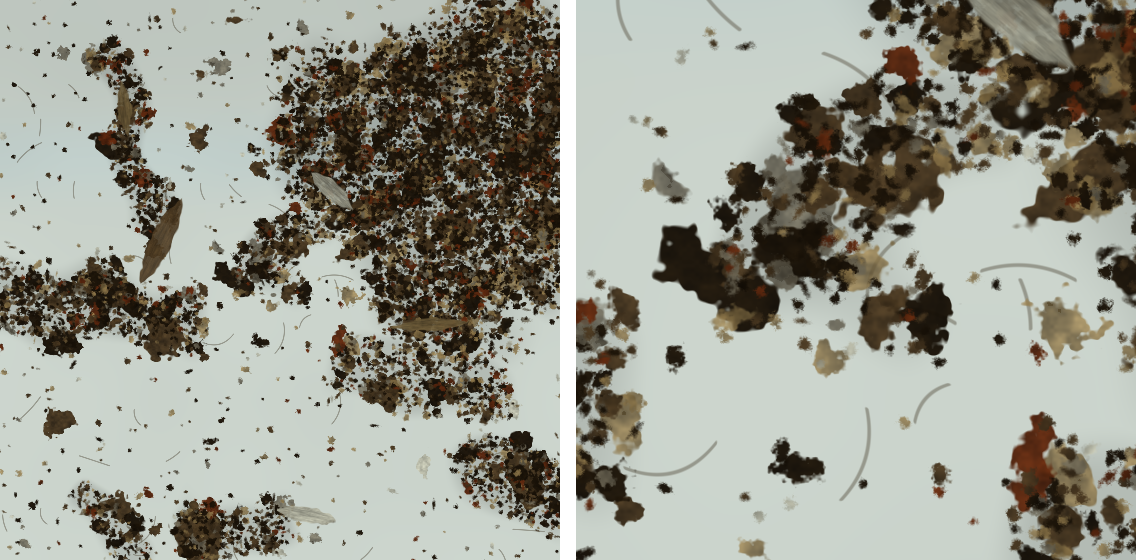
Left: the whole. Right: its middle third, enlarged.
Give the GLSL for this texture, as a WebGL 1 fragment shader.

```glsl
precision highp float;
// Crumbs of dark soil and plant litter strewn in clumps over a pale lit plate.
uniform vec2 u_resolution;

const vec3 PLATE = vec3(0.78, 0.815, 0.785);
const vec3 BLACK = vec3(0.10, 0.07, 0.03);
const vec3 BROWN = vec3(0.25, 0.19, 0.11);
const vec3 RUST = vec3(0.33, 0.14, 0.05);
const vec3 OCHRE = vec3(0.50, 0.42, 0.26);
const vec3 STONE = vec3(0.38, 0.36, 0.30);
const vec3 HUSK = vec3(0.64, 0.64, 0.57);
const float EDGE = 0.0016;

float hash(vec2 p) {
  return fract(sin(dot(p, vec2(127.1, 311.7))) * 43758.5453);
}

vec2 hash2(vec2 p) {
  return vec2(hash(p), hash(p + 37.3));
}

float noise(vec2 p) {
  vec2 i = floor(p), f = fract(p);
  f = f * f * (3.0 - 2.0 * f);
  return mix(mix(hash(i), hash(i + vec2(1.0, 0.0)), f.x),
             mix(hash(i + vec2(0.0, 1.0)), hash(i + 1.0), f.x), f.y);
}

float fbm(vec2 p) {
  return 0.5 * noise(p) + 0.3 * noise(p * 2.1 + 5.2) + 0.2 * noise(p * 4.3 + 9.7);
}

vec2 rotate(vec2 p, float angle) {
  float c = cos(angle), s = sin(angle);
  return vec2(c * p.x + s * p.y, c * p.y - s * p.x);
}

// Soft band of litter around the segment a-b.
float band(vec2 p, vec2 a, vec2 b, float radius) {
  vec2 ab = b - a;
  float t = clamp(dot(p - a, ab) / dot(ab, ab), 0.0, 1.0);
  return 1.0 - smoothstep(0.45, 1.0, length(p - a - ab * t) / radius);
}

// How thickly the litter lies at p, from 0 to 1.
float density(vec2 p) {
  p += 0.07 * (vec2(noise(p * 11.0), noise(p * 11.0 + 40.0)) - 0.5);
  float d = band(p, vec2(0.64, 0.77), vec2(0.95, 0.84), 0.19);
  d = max(d, band(p, vec2(0.76, 0.75), vec2(0.81, 0.52), 0.19));
  d = max(d, band(p, vec2(0.96, 0.72), vec2(0.95, 0.53), 0.10));
  d = max(d, 0.8 * band(p, vec2(0.47, 0.51), vec2(0.56, 0.60), 0.07));
  d = max(d, 0.7 * band(p, vec2(0.64, 0.36), vec2(0.82, 0.32), 0.08));
  d = max(d, 0.8 * band(p, vec2(0.00, 0.49), vec2(0.27, 0.43), 0.08));
  d = max(d, 0.8 * band(p, vec2(0.21, 0.86), vec2(0.26, 0.62), 0.05));
  d = max(d, 0.8 * band(p, vec2(0.35, 0.08), vec2(0.50, 0.06), 0.06));
  d = max(d, 0.7 * band(p, vec2(0.16, 0.10), vec2(0.22, 0.04), 0.04));
  d = max(d, 0.8 * band(p, vec2(0.85, 0.16), vec2(0.99, 0.12), 0.07));
  return d;
}

// Dark crumbs prevail in the clumps, lighter ones lie apart.
vec3 grainTone(float pick, float thick) {
  pick += 0.15 * (1.0 - thick);
  if (pick < 0.48) return BLACK;
  if (pick < 0.73) return BROWN;
  if (pick < 0.79) return RUST;
  if (pick < 0.89) return STONE;
  if (pick < 1.04) return OCHRE;
  return HUSK;
}

// One layer of ragged grains, one per cell at most.
vec3 grainLayer(vec3 base, vec2 p, float cells, float stray, float seed) {
  vec2 q = p * cells, home = floor(q);
  float ragged = fbm(q * 3.2 + seed) - 0.5;
  float grit = fbm(p * 95.0 + seed);
  for (int j = -1; j <= 1; j++) {
    for (int i = -1; i <= 1; i++) {
      vec2 cell = home + vec2(float(i), float(j));
      vec2 key = cell + seed;
      vec2 centre = cell + 0.15 + 0.7 * hash2(key);
      float thick = density(centre / cells);
      if (hash(key + 11.1) > stray + 0.80 * thick) continue;
      vec2 local = rotate(q - centre, 6.2832 * hash(key + 5.7));
      float stretch = 1.0 + 2.2 * pow(hash(key + 8.3), 4.0);
      float width = mix(0.2, 0.42, hash(key + 2.9)) / sqrt(stretch);
      float d = (length(local / vec2(stretch, 1.0)) - width) + ragged * width * 1.9;
      float cover = 1.0 - smoothstep(-EDGE, EDGE, d / cells);
      vec3 tone = grainTone(hash(key + 21.4), thick) * mix(0.55, 1.45, grit);
      base = mix(base, tone, cover * mix(0.97, 0.82, step(0.3, tone.g)));
    }
  }
  return base;
}

// Thin bent hairs, one in some cells.
float fibres(vec2 p, float cells, float chance) {
  vec2 cell = floor(p * cells);
  vec2 local = fract(p * cells) - 0.4 - 0.2 * hash2(cell + 3.1);
  local = rotate(local, 6.2832 * hash(cell + 7.7));
  local.y += (hash(cell + 1.9) - 0.5) * 3.0 * local.x * local.x;
  local.x -= clamp(local.x, -0.25, 0.25);
  float line = 1.0 - smoothstep(0.0004, 0.0018, length(local) / cells);
  return line * step(hash(cell + 15.3), chance);
}

// Tapered sliver with streaks along its length.
vec3 sliver(vec3 base, vec2 p, vec2 centre, float angle, vec2 size, vec3 tone) {
  vec2 local = rotate(p - centre, angle);
  float taper = size.y * (1.0 - pow(min(abs(local.x) / size.x, 1.0), 2.5));
  float d = max(abs(local.y) - taper, abs(local.x) - size.x) + 0.006 * (noise(p * 90.0) - 0.5);
  float streak = fbm(local * vec2(50.0, 260.0));
  return mix(base, tone * mix(0.7, 1.3, streak), 0.9 * (1.0 - smoothstep(-EDGE, EDGE, d)));
}

void main() {
  vec2 p = gl_FragCoord.xy / u_resolution.y;

  // Lit plate, dimmer towards the top and inside the clumps
  vec3 colour = PLATE * (1.03 - 0.07 * smoothstep(0.5, 1.0, p.y));
  colour += vec3(-0.02, 0.0, 0.015) * (1.0 - smoothstep(0.0, 0.12, abs(p.y - 0.72)));
  colour *= 1.0 - 0.16 * density(p) - 0.02 * noise(p * 7.0);

  // Hairs, then grains from coarse to fine
  colour = mix(colour, STONE, 0.5 * max(fibres(p, 9.0, 0.22), fibres(p + 0.37, 17.0, 0.12)));
  for (int i = 0; i < 6; i++) {
    float level = float(i);
    colour = grainLayer(colour, p, 9.0 * pow(1.65, level), 0.005 + 0.008 * level, 19.0 * level);
  }

  // Long slivers of bark and husk
  colour = sliver(colour, p, vec2(0.288, 0.570), 1.12, vec2(0.085, 0.019), BROWN * 1.15);
  colour = sliver(colour, p, vec2(0.222, 0.805), 1.68, vec2(0.048, 0.012), OCHRE * 0.75);
  colour = sliver(colour, p, vec2(0.592, 0.660), -0.72, vec2(0.050, 0.016), HUSK * 0.85);
  colour = sliver(colour, p, vec2(0.548, 0.080), -0.18, vec2(0.052, 0.014), HUSK);
  colour = sliver(colour, p, vec2(0.765, 0.420), 0.06, vec2(0.070, 0.010), OCHRE * 0.8);
  gl_FragColor = vec4(colour, 1.0);
}
```
